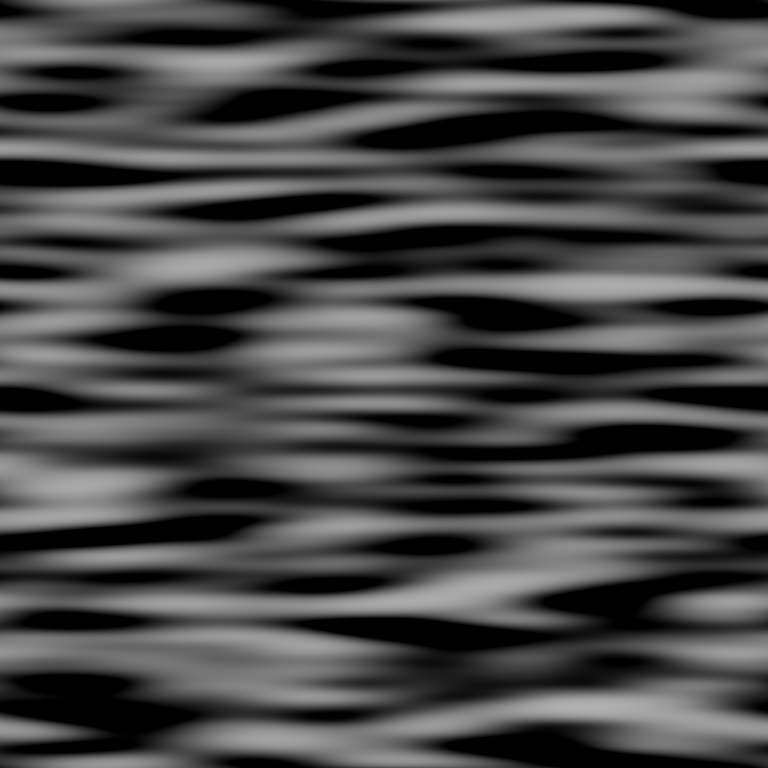
Write a WebGL 2 fragment shader that draws this texture.

```glsl
#version 300 es
precision highp float;
// Soft horizontal grey streaks drifting over black, tiling in both directions.

uniform vec2 u_resolution;
out vec4 fragColor;

float hash(vec2 p) {
    return fract(sin(dot(p, vec2(127.1, 311.7))) * 43758.5453);
}

// Slope contribution of one lattice corner, wrapped to the period.
float corner(vec2 cell, vec2 offset, vec2 period, float seed) {
    float angle = 6.2831853 * hash(mod(cell, period) + seed);
    return dot(vec2(cos(angle), sin(angle)), offset);
}

// Periodic gradient noise, centred on zero.
float gradientNoise(vec2 p, vec2 period, float seed) {
    vec2 cell = floor(p);
    vec2 f = p - cell;
    vec2 blend = f * f * f * (f * (f * 6.0 - 15.0) + 10.0);
    vec2 e = vec2(1.0, 0.0);
    float low = mix(corner(cell, f, period, seed),
                    corner(cell + e, f - e, period, seed), blend.x);
    float high = mix(corner(cell + e.yx, f - e.yx, period, seed),
                     corner(cell + 1.0, f - 1.0, period, seed), blend.x);
    return mix(low, high, blend.y);
}

void main() {
    vec2 uv = gl_FragCoord.xy / u_resolution;

    // Two layers of wide, flat cells, half a cell apart to hide the lattice.
    vec2 period = vec2(4.0, 30.0);
    vec2 p = uv * period;
    float streaks = gradientNoise(p, period, 3.0)
                  + gradientNoise(p + 0.5, period, 57.0);

    // Normalise the spread, then clip the lows and compress the highs.
    float level = streaks / 0.305;
    float grey = 0.29 + 0.235 * level - 0.033 * level * level;
    fragColor = vec4(vec3(clamp(grey, 0.0, 1.0)), 1.0);
}
```
